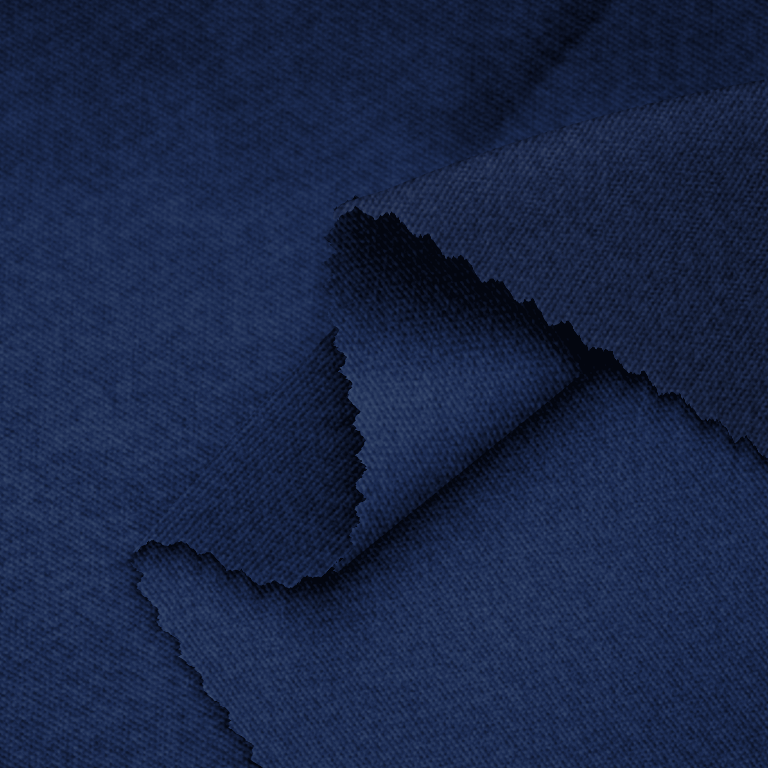
Write a Shadertoy shader that draws this texture.

```glsl
const float TAU = 6.2831853;

float hash(vec2 p) {
    return fract(sin(dot(p, vec2(127.1, 311.7))) * 43758.5453);
}

float noise(vec2 p) {
    vec2 i = floor(p), f = fract(p);
    f = f * f * (3.0 - 2.0 * f);
    return mix(mix(hash(i), hash(i + vec2(1, 0)), f.x),
               mix(hash(i + vec2(0, 1)), hash(i + vec2(1, 1)), f.x), f.y);
}

// Pinked edge: slightly irregular triangle wave
float teeth(float along, float period, float height) {
    float t = along / period;
    float wobble = noise(vec2(t * 1.3, period * 900.0));
    float wave = abs(fract(t + 0.35 * wobble) - 0.5) * 4.0 - 1.0;
    float fray = noise(vec2(along * 420.0, 7.0)) - 0.5;
    return height * (wave * (0.6 + 0.6 * wobble) + 0.6 * fray);
}

// Outlines of the folded pieces
float flapTop(float x) {
    float t = max((x - 0.5) * 2.0, 0.0);
    return 0.752 + 0.29 * (x - 0.5) + 0.06 * t * (1.0 - t)
         - 0.012 * exp(-max(x - 0.432, 0.0) / 0.008);
}

float flapLine(float x) { return min(0.722, 0.724 - 0.638 * (x - 0.5)); }

float foldHem(float y) {
    return 0.449 + 0.022 * cos((y - 0.388) * 12.32) + teeth(y, 0.036, 0.008)
         - 0.012 * smoothstep(0.30, 0.25, y);
}

float foldCrest(float x) { return 0.247 + 0.81 * (x - 0.43); }

float cornerTop(float x) {
    return 0.285 + 1.115 * (x - 0.176) + 0.006 * sin((x - 0.176) * 12.5);
}

float cornerHem(float x) {
    return 0.266 + 0.028 * cos((x - 0.215) * 20.9) + teeth(x, 0.041, 0.0055);
}

float sheetHem(float y) {
    float slant = 0.345 - 0.712 * y;
    return 0.5 * (slant + 0.177 + sqrt(pow(slant - 0.177, 2.0) + 0.0004))
         - 0.003 + teeth(y, 0.043, 0.008);
}

// Light and material helpers
float falloff(float d, float width) { return exp(-max(d, 0.0) / width); }

float bell(float d, float width) { return exp(-d * d / (width * width)); }

float cover(float d, float soft) { return smoothstep(-soft, soft, d); }

float weave(vec2 p, float angle, float pitch) {
    float c = cos(angle), s = sin(angle);
    vec2 q = mat2(c, -s, s, c) * p;
    q += 0.002 * (vec2(noise(p * 45.0), noise(p * 45.0 + 31.0)) - 0.5);
    float rib = sin(TAU * q.x / pitch);
    float stitch = sin(TAU * (q.y / pitch + 0.5 * floor(q.x / pitch)));
    float fuzz = noise(p * 340.0) + 0.5 * noise(p * 150.0) - 0.75;
    return 0.105 * rib + 0.055 * stitch + 0.27 * fuzz;
}

vec3 dye(float tone) {
    vec3 c = mix(vec3(0.01, 0.022, 0.06), vec3(0.108, 0.17, 0.322),
                 clamp(tone / 0.6, 0.0, 1.0));
    return mix(c, vec3(0.215, 0.285, 0.42), clamp((tone - 0.6) / 0.4, 0.0, 1.0));
}

// Soft-focus cloth behind the folds
float backdrop(vec2 p) {
    float tone = 0.65 - 0.25 * smoothstep(0.60, 1.0, p.y)
               - 0.08 * smoothstep(0.35, 0.0, p.y)
               - 0.05 * smoothstep(0.45, 0.8, p.x);
    float crease = dot(p - vec2(0.63, 0.82), vec2(0.75, -0.66));
    tone -= 0.20 * bell(crease, mix(0.012, 0.045, step(crease, 0.0)))
          * smoothstep(0.76, 0.84, p.y);
    tone -= 0.09 * bell(p.x - 0.622, 0.018) * smoothstep(0.78, 0.9, p.y);
    tone += 0.08 * (noise(p * vec2(9.0, 14.0)) - 0.5)
          + 0.15 * (noise(p * vec2(80.0, 115.0)) - 0.5);
    return tone + weave(p, 1.05, 0.0078) * mix(0.95, 0.55, smoothstep(0.3, 0.8, p.y));
}

void mainImage(out vec4 fragColor, in vec2 fragCoord) {
    vec2 p = fragCoord / iResolution.xy;
    float soft = 0.8 / iResolution.y;

    // Signed distances, positive inside each piece
    float aboveCrest = (p.y - foldCrest(p.x)) * 0.777;
    float insideHem = p.x - foldHem(p.y);
    float flapShade = (flapLine(p.x) - p.y) * 0.843;
    float underFlap = flapShade + teeth(p.x, 0.047, 0.008);
    float overCorner = p.y - cornerHem(p.x);
    float sheetEdge = (p.x - sheetHem(p.y)) * 0.82;
    float cornerEdge = (cornerTop(p.x) - p.y) * 0.67;
    float flapEdge = (flapTop(p.x) - p.y) * 0.95;
    float sheet = min(sheetEdge, max(cornerHem(p.x), foldCrest(p.x)) + 0.004 - p.y);
    float corner = min(min(cornerEdge, overCorner), 0.004 - insideHem);
    float fold = min(min(insideHem, aboveCrest), underFlap + 0.012);
    float flap = min(min(flapEdge, -underFlap), p.x - 0.434);

    // Backdrop with contact shadows
    float tone = backdrop(p);
    tone -= 0.50 * falloff(-sheetEdge, 0.011) * smoothstep(0.30, 0.26, p.y);
    tone -= 0.13 * falloff(-cornerEdge, 0.025) * smoothstep(0.26, 0.31, p.y)
          * smoothstep(0.62, 0.54, p.y);
    tone -= 0.18 * falloff(-insideHem, 0.018) * smoothstep(0.5, 0.6, p.y)
          * smoothstep(0.75, 0.68, p.y);

    // Sheet in front, shaded beneath the folds
    float sheetTone = 0.70 - 0.15 * smoothstep(0.60, 1.05, p.x)
                    - 0.09 * smoothstep(0.25, 0.0, p.y) + weave(p, 0.65, 0.0072);
    sheetTone -= 0.75 * falloff(-aboveCrest, 0.040) * smoothstep(0.36, 0.46, p.x);
    sheetTone -= 0.72 * falloff(-overCorner, 0.022) * smoothstep(0.47, 0.38, p.x);
    sheetTone -= 0.60 * falloff(underFlap, 0.014) * smoothstep(0.74, 0.8, p.x);
    tone = mix(tone, sheetTone + 0.12 * falloff(sheetEdge, 0.004), cover(sheet, soft));

    // Turned corner at the left
    float cornerTone = 0.44 + 0.13 * falloff(cornerEdge, 0.04) + weave(p, -0.75, 0.0076);
    cornerTone -= 0.42 * falloff(-insideHem, 0.035) * smoothstep(0.25, 0.34, p.y);
    cornerTone += 0.14 * falloff(overCorner, 0.005);
    tone = mix(tone, cornerTone, cover(corner, soft));

    // Rolled fold in the centre
    float foldTone = 0.80 + weave(p, 0.28 + 0.5 * p.y, 0.0078);
    foldTone -= 0.58 * falloff(aboveCrest, 0.050);
    foldTone -= 0.70 * (1.0 - smoothstep(0.0, mix(0.21, 0.055,
                smoothstep(0.48, 0.76, p.x)), flapShade))
              * mix(0.68, 1.0, smoothstep(0.43, 0.50, p.x));
    foldTone -= 0.14 * smoothstep(0.47, 0.62, p.y);
    foldTone += 0.12 * falloff(insideHem, 0.005);
    tone = mix(tone, foldTone, cover(fold, soft));

    // Large flap at the right
    float flapTone = 0.49 + 0.11 * bell(flapEdge - 0.025, 0.04)
                   - 0.10 * smoothstep(0.7, 1.0, p.x) + weave(p, -0.55, 0.0076);
    flapTone -= 0.20 * falloff(flapEdge, 0.003);
    flapTone += 0.12 * falloff(-underFlap, 0.005);
    float flapCover = cover(flap, soft);
    tone = mix(tone, flapTone, flapCover);

    vec3 tint = mix(vec3(1.0), vec3(1.08, 0.99, 0.94), flapCover);
    fragColor = vec4(dye(tone) * tint, 1.0);
}
```
